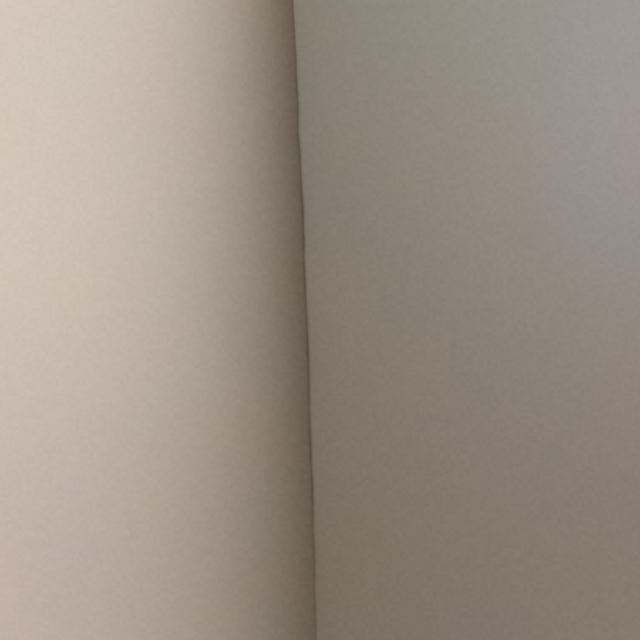
This texture is drawn by a Shadertoy shader. Its source:

```glsl
// Two matte paper planes meeting at a slightly bowed vertical crease.
// The left sheet rolls into shadow by exponential falloff; the right one is
// a soft bilinear gradient. Value noise adds paper grain and faint mottling.

#define SHADOW_TONE vec3(0.395, 0.350, 0.300)
#define LIGHT_TOP vec3(0.845, 0.790, 0.745)
#define LIGHT_BOTTOM vec3(0.785, 0.725, 0.685)
#define ROLL_TOP 0.120
#define ROLL_BOTTOM 0.205
#define LILAC_GLOW vec3(0.020, 0.016, 0.040)
#define CREASE_DEPTH 0.17
#define CREASE_WIDTH 0.0028
#define GRAIN_SCALE 190.0
#define GRAIN_AMOUNT 0.016
#define MOTTLE_AMOUNT 0.012

float hash(vec2 cell) {
    vec3 p = fract(vec3(cell.xyx) * 0.1031);
    p += dot(p, p.yzx + 33.33);
    return fract((p.x + p.y) * p.z);
}

float valueNoise(vec2 p) {
    vec2 cell = floor(p);
    vec2 f = fract(p);
    f = f * f * (3.0 - 2.0 * f);
    float low = mix(hash(cell), hash(cell + vec2(1.0, 0.0)), f.x);
    float high = mix(hash(cell + vec2(0.0, 1.0)), hash(cell + 1.0), f.x);
    return mix(low, high, f.y) - 0.5;
}

// Horizontal position of the crease; down runs from 0 at the top to 1.
float creaseX(float down) {
    float wobble = 0.0022 * valueNoise(vec2(3.7, down * 24.0));
    return 0.458 + 0.049 * down - 0.012 * down * down + wobble;
}

vec3 leftSheet(float dist, float down) {
    float rollLength = mix(ROLL_TOP, ROLL_BOTTOM, down);
    float lit = 1.0 - exp(-max(dist, 0.0) / rollLength);
    vec3 light = mix(LIGHT_TOP, LIGHT_BOTTOM, smoothstep(0.3, 1.0, down));
    return mix(SHADOW_TONE, light, lit);
}

vec3 rightSheet(vec2 uv, float dist, float down) {
    float across = clamp(dist / 0.53, 0.0, 1.0);
    float spread = 1.0 - pow(1.0 - across, 1.6);
    vec3 top = mix(vec3(0.530, 0.500, 0.450), vec3(0.615, 0.590, 0.560), spread);
    vec3 bottom = mix(vec3(0.475, 0.430, 0.380), vec3(0.520, 0.475, 0.430), spread);
    vec3 col = mix(top, bottom, smoothstep(-0.1, 1.05, down));

    // Cool reflected light near the upper right border
    vec2 glow = (uv - vec2(1.02, 0.78)) / vec2(0.17, 0.24);
    col += LILAC_GLOW * exp(-dot(glow, glow));

    // Contact shade beside the crease
    return col * (1.0 - 0.035 * exp(-max(dist, 0.0) / 0.022));
}

void mainImage(out vec4 fragColor, in vec2 fragCoord) {
    vec2 uv = fragCoord / iResolution.xy;
    float down = 1.0 - uv.y;
    float dist = uv.x - creaseX(down);
    float edge = max(0.0015, 0.75 / iResolution.x);

    // Sheets and the soft edge between them
    vec3 col = mix(leftSheet(-dist, down), rightSheet(uv, dist, down),
                   smoothstep(-edge, edge, dist));

    // Thin dark seam, broken along its length and faint at both ends
    float seam = exp(-pow(dist / CREASE_WIDTH, 2.0));
    float strength = smoothstep(0.0, 0.35, down) * (1.0 - smoothstep(0.72, 1.0, down));
    strength = 0.25 + 0.75 * strength;
    strength *= 0.85 + 0.6 * valueNoise(vec2(9.1, down * 45.0));
    col *= 1.0 - CREASE_DEPTH * strength * seam;

    // Paper grain and broad warm-cool mottling
    float grain = valueNoise(uv * GRAIN_SCALE)
                + 0.5 * valueNoise(uv * GRAIN_SCALE * 2.1 + 17.0);
    float mottle = valueNoise(uv * 9.0 + 5.0) + 0.5 * valueNoise(uv * 21.0);
    col += GRAIN_AMOUNT * grain;
    col += MOTTLE_AMOUNT * mottle * vec3(0.8, 0.2, -0.3);

    fragColor = vec4(clamp(col, 0.0, 1.0), 1.0);
}
```
